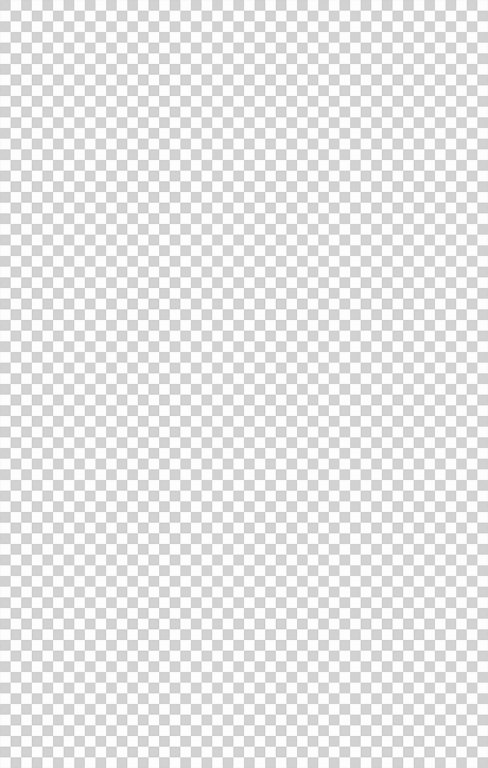
Reproduce this pattern procedurally as a Shadertoy shader.

```glsl
#define CELLS vec2(46.0, 72.0)
#define LIGHT vec3(0.993)
#define GREY vec3(0.824)
#define RIM_SHADE 0.035
#define RIM_WIDTH 0.07
#define SOFTNESS 0.6

const float PI = 3.14159265;

// Square wave flipping sign at every whole number, smoothed over one pixel
vec2 squareWave(vec2 p, vec2 pixel) {
    return clamp(sin(PI * p) / (PI * SOFTNESS * pixel), -1.0, 1.0);
}

// Slow drift of the rim strength, with whole periods over the canvas
float rimDrift(vec2 uv) {
    vec2 wave = sin(2.0 * PI * uv * vec2(4.0, 7.0));
    return 0.7 + 0.15 * (wave.x + wave.y);
}

void mainImage(out vec4 fragColor, in vec2 fragCoord) {
    vec2 uv = fragCoord / iResolution.xy;
    vec2 p = uv * CELLS;
    vec2 pixel = CELLS / iResolution.xy;

    // Checkerboard: the lower left cell is light
    vec2 wave = squareWave(p, pixel);
    float greyMask = 0.5 - 0.5 * wave.x * wave.y;

    // Thin darker rim just inside each grey cell
    vec2 toEdge = 0.5 - abs(fract(p) - 0.5);
    vec2 rimSides = 1.0 - smoothstep(vec2(RIM_WIDTH), RIM_WIDTH + pixel, toEdge);
    float rim = max(rimSides.x, rimSides.y) * rimDrift(uv);

    vec3 cellGrey = GREY - RIM_SHADE * rim;
    fragColor = vec4(mix(LIGHT, cellGrey, greyMask), 1.0);
}
```
